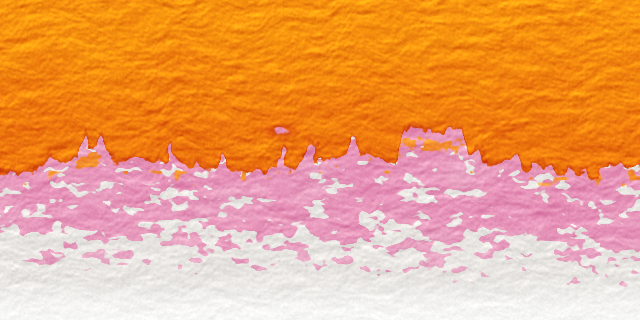
A WebGL 2 fragment shader for this texture:

```glsl
#version 300 es
precision highp float;

uniform vec2 u_resolution;
out vec4 fragColor;

const vec3 ORANGE_LIGHT = vec3(0.965, 0.575, 0.060);
const vec3 ORANGE_DEEP = vec3(0.930, 0.460, 0.055);
const vec3 ORANGE_RIM = vec3(0.830, 0.270, 0.060);
const vec3 ORANGE_THIN = vec3(0.955, 0.560, 0.180);
const vec3 PINK = vec3(0.905, 0.580, 0.725);
const vec3 PINK_PALE = vec3(0.915, 0.750, 0.815);
const vec3 PAPER = vec3(0.910, 0.900, 0.885);
const vec3 PAPER_BRIGHT = vec3(0.970, 0.970, 0.965);

float hash(vec2 p) {
    return fract(sin(dot(p, vec2(127.1, 311.7))) * 43758.5453);
}

float noise(vec2 p) {
    vec2 cell = floor(p);
    vec2 f = fract(p);
    f = f * f * (3.0 - 2.0 * f);
    return mix(mix(hash(cell), hash(cell + vec2(1.0, 0.0)), f.x),
               mix(hash(cell + vec2(0.0, 1.0)), hash(cell + vec2(1.0, 1.0)), f.x), f.y);
}

float fbm(vec2 p, int octaves) {
    float sum = 0.0;
    float weight = 0.5;
    float total = 0.0;
    for (int i = 0; i < octaves; i++) {
        sum += weight * noise(p);
        total += weight;
        weight *= 0.5;
        p = mat2(1.6, 1.2, -1.2, 1.6) * p + 17.3;
    }
    return sum / total;
}

float bump(float x, float center, float width) {
    float d = (x - center) / width;
    return exp(-d * d);
}

float ellipseDistance(vec2 p, vec2 center, vec2 radius) {
    return (length((p - center) / radius) - 1.0) * min(radius.x, radius.y);
}

float plateau(float x) {
    return smoothstep(1.235, 1.265, x) * (1.0 - smoothstep(1.44, 1.48, x));
}

// Embossed surface: ripples, small bumps and slanted fibres
float paperHeight(vec2 p) {
    vec2 warp = vec2(noise(p * 9.0), noise(p * 9.0 + 40.0)) * 0.035;
    vec2 q = p + warp;
    float ripples = fbm(q * vec2(17.0, 36.0), 3);
    float fibres = noise(vec2(q.x * 45.0 + q.y * 60.0, q.y * 130.0 - q.x * 55.0));
    return ripples + 0.18 * fibres + 0.12 * noise(p * 150.0);
}

float paperLight(vec2 p, float reach) {
    return paperHeight(p) - paperHeight(p + vec2(-0.4, 1.0) * reach);
}

// Height of the orange border before its ragged detail
float borderLine(float x) {
    float line = 0.482 + 0.108 * plateau(x);
    line += 0.050 * bump(x, 0.27, 0.06) + 0.030 * bump(x, 0.45, 0.12);
    line += 0.045 * bump(x, 1.11, 0.12) + 0.015 * bump(x, 1.54, 0.08);
    return line - 0.024 * bump(x, 1.86, 0.13) - 0.010 * bump(x, 0.0, 0.12);
}

// Positive inside the orange wash: narrow pink fingers reach up into it
float orangeField(vec2 p) {
    float lean = 0.012 * noise(p * 30.0);
    float fingers = noise(vec2((p.x + lean) * 37.0, p.y * 9.0 + 3.0));
    float ragged = 0.085 * (fingers * fingers * fingers - 0.2);
    ragged *= 1.0 - 0.75 * plateau(p.x);
    ragged += 0.042 * (fbm(p * vec2(52.0, 42.0), 3) - 0.5);
    float field = p.y - borderLine(p.x) - ragged;
    float wobble = 0.012 * (fbm(p * 60.0 + 9.0, 2) - 0.5);
    float fleck = ellipseDistance(p, vec2(0.88, 0.591), vec2(0.020, 0.009));
    return min(field, fleck + wobble);
}

// Positive on thin orange remnants and specks just under the border
float remnantField(vec2 p) {
    float wobble = 0.040 * (fbm(p * vec2(45.0, 60.0) + 9.0, 2) - 0.5);
    float d = ellipseDistance(p, vec2(1.375, 0.548), vec2(0.080, 0.013));
    d = min(d, ellipseDistance(p, vec2(0.275, 0.500), vec2(0.030, 0.020)));
    float below = abs(p.y - borderLine(p.x) + 0.025);
    float specks = 0.05 * (noise(p * vec2(38.0, 52.0) + 70.0) - 0.86) - 0.3 * max(below - 0.02, 0.0);
    return max(-d - wobble, specks);
}

// Positive where the dry pink brush left bare paper
float bareField(vec2 p) {
    vec2 q = p + 0.014 * vec2(noise(p * 45.0), noise(p * 45.0 + 21.0));
    float grain = 0.78 * fbm(q * vec2(21.0, 42.0) + 5.0, 2) + 0.22 * noise(q * vec2(60.0, 95.0));
    float level = p.y + 0.022 * (p.x - 1.0);
    float cover = mix(0.24, 0.645, smoothstep(0.07, 0.37, level));
    cover -= 0.22 * (1.0 - smoothstep(0.08, 0.15, level));
    cover += 0.07 * smoothstep(0.46, 0.54, p.y);
    return grain - cover;
}

void main() {
    vec2 p = gl_FragCoord.xy / u_resolution.y;
    float edge = max(1.0 / u_resolution.y, 0.002);
    float light = paperLight(p, 0.009);
    float mottling = fbm(p * vec2(7.0, 15.0) + 30.0, 3) - 0.5;

    // Bare paper brightens toward the bottom
    vec3 paper = mix(PAPER_BRIGHT, PAPER, smoothstep(0.0, 0.15, p.y));
    paper += light * mix(0.10, 0.20, smoothstep(0.0, 0.2, p.y));

    // Pink wash thins downward
    float thinning = 1.0 - smoothstep(0.10, 0.32, p.y);
    vec3 pink = mix(PINK, PINK_PALE, 0.50 * thinning + 0.5 * max(mottling, 0.0));
    pink += light * vec3(0.16, 0.30, 0.22) + mottling * vec3(0.02, 0.08, 0.05);
    float bare = smoothstep(-0.030, 0.030, bareField(p));
    vec3 color = mix(pink, paper, bare);
    vec3 remnant = ORANGE_THIN + light * vec3(0.15, 0.3, 0.1);
    color = mix(color, remnant, smoothstep(-edge, edge, remnantField(p)));

    // Orange wash with pigment pooled along its border
    float field = orangeField(p);
    float depth = smoothstep(0.46, 1.0, p.y) + 0.6 * mottling;
    vec3 orange = mix(ORANGE_DEEP, ORANGE_LIGHT, clamp(depth, 0.0, 1.0));
    float rim = 1.0 - smoothstep(0.003, 0.022, field);
    orange = mix(orange, ORANGE_RIM, 0.65 * rim);
    orange += light * vec3(0.24, 0.38, 0.06);
    color = mix(color, orange, smoothstep(-edge, edge, field));

    // Fine tooth of the sheet
    color += 0.035 * (noise(p * 210.0) - 0.5);
    fragColor = vec4(clamp(color, 0.0, 1.0), 1.0);
}
```
